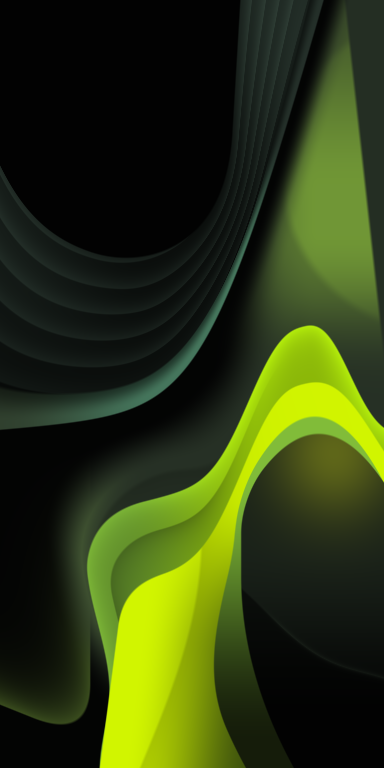
Give the GLSL for this background, as a Shadertoy shader.

```glsl
// Flowing satin folds: dark draped ribbons above, a glowing lime wave below.
// Each sheet is a signed field built from arches and smoothly joined walls,
// painted back to front; nested folds come from a repeat between two edges.

const vec3 BLACK = vec3(0.012, 0.014, 0.013);
const vec3 SLATE = vec3(0.14, 0.185, 0.16);
const vec3 TEAL = vec3(0.27, 0.46, 0.36);
const vec3 MOSS = vec3(0.15, 0.19, 0.145);
const vec3 OLIVE = vec3(0.27, 0.36, 0.13);
const vec3 LEAF = vec3(0.44, 0.59, 0.21);
const vec3 GREEN = vec3(0.45, 0.66, 0.20);
const vec3 LIME = vec3(0.66, 0.87, 0.04);
const vec3 YELLOW = vec3(0.82, 0.96, 0.0);
const float FOLD_COUNT = 5.0;
const float RIBBON_START = 0.83;
const float ARCH_POWER = 2.5;

// Smooth maximum: intersects two fields with a rounded corner.
float smax(float a, float b, float k) {
    float h = max(k - abs(a - b), 0.0) / k;
    return max(a, b) + h * h * k * 0.25;
}

// Antialiased coverage of the negative side of a field.
float cover(float d) {
    float aa = 1.0 / iResolution.x;
    return smoothstep(aa, -aa, d);
}

// foot: height and slope; hump: height, centre, left and right widths.
float arch(float x, vec2 foot, vec4 hump) {
    float dx = x - hump.y;
    float w = dx < 0.0 ? hump.z : hump.w;
    return foot.x + foot.y * x + hump.x * exp(-pow(abs(dx) / w, ARCH_POWER));
}

float aboveArch(vec2 p, vec2 foot, vec4 hump) {
    float e = 0.004;
    float h = arch(p.x, foot, hump);
    float slope = (arch(p.x + e, foot, hump) - h) / e;
    return (p.y - h) / sqrt(1.0 + slope * slope);
}

// Lower edge of the drape: level at the left, rising steeply at the right.
float aboveDrape(vec2 p) {
    float rise = exp((p.x - 0.545) / 0.087);
    float h = 0.88 + 0.08 * p.x + 0.3045 * log(1.0 + rise);
    float slope = 0.08 + 3.5 * rise / (1.0 + rise);
    return (p.y - h) / sqrt(1.0 + slope * slope);
}

// Soft sheets behind the wave: lobe, flow and tall panel.
vec3 backSheets(vec2 p, float drape) {
    vec3 col = BLACK;
    float lobe = smax(p.x - 0.235, 0.165 - 0.4 * p.x - p.y, 0.15);
    col += OLIVE * 0.8 * exp(min(lobe, 0.0) / 0.055) * cover(lobe)
         * smoothstep(0.85, 0.3, p.y);

    float low = max(0.65 - p.y, 0.0);
    float flow = smax(drape + 0.05, 0.115 + 0.6 * low * low - p.x, 0.25);
    float flowMask = smoothstep(0.0, -0.1, flow) * smoothstep(0.1, 0.4, p.y);
    col = mix(col, MOSS, flowMask);
    float leftRim = smoothstep(0.4, 0.12, p.x) * smoothstep(0.95, 0.65, p.y);
    col += OLIVE * 0.5 * flowMask * leftRim * exp(-abs(flow + 0.09) / 0.04);
    float crestFold = smoothstep(0.0, 0.012, -flow - 0.11);
    col *= 1.0 - 0.2 * crestFold * exp(-max(-flow - 0.11, 0.0) / 0.06);

    // Panel with a curved crease and a shaded right border.
    float light = smoothstep(0.0, 0.1, -drape) * smoothstep(0.95, 1.4, p.y);
    light *= mix(1.0, 0.4, smoothstep(1.5, 2.0, p.y));
    light *= mix(0.5, 1.0, smoothstep(0.62, 0.83, p.x));
    float crease = length(p - vec2(1.15, 1.55)) - 0.42;
    light *= mix(0.72, 1.0, smoothstep(0.01, -0.02, crease));
    vec3 panel = mix(MOSS, LEAF, light);
    float border = p.x - 0.985 + 0.11 * (p.y - 1.2);
    panel = mix(panel, MOSS * 0.95, smoothstep(-0.004, 0.006, border));
    float panelMask = smoothstep(0.01, 0.07, -drape) * smoothstep(0.85, 1.25, p.y);
    return mix(col, panel, panelMask * smoothstep(0.55, 0.75, p.x));
}

// Nested dark folds ending in a teal ribbon.
vec3 drapedFolds(vec2 p, float drape, vec3 col) {
    float bowl = smax(1.3 + 0.27 * exp(-p.x / 0.13) - p.y,
                      p.x - 0.62 - 0.06 * (p.y - 1.9), 0.35);
    float t = clamp(bowl / max(bowl + max(drape, 0.0), 0.02), 0.0, 1.0);
    float s = t * FOLD_COUNT / RIBBON_START + 0.25 * sin(4.0 * p.x + 3.0 * p.y);
    float f = fract(s);
    float fold = f * f * (1.0 - smoothstep(0.93, 1.0, f));
    float glow = 0.3 + 0.6 * smoothstep(1.3, 2.0, p.y) * smoothstep(0.5, 0.7, p.x);
    glow += 0.3 * smoothstep(0.4, 0.0, p.x) * smoothstep(0.8, 0.2, t);
    vec3 cloth = SLATE * (glow + 0.42 * fold) * smoothstep(1.0, 0.6, t * 0.9);

    vec3 ribbon = mix(OLIVE * vec3(0.7, 0.7, 1.4), TEAL, smoothstep(0.0, 0.42, p.x));
    ribbon = mix(ribbon, SLATE, smoothstep(1.3, 1.65, p.y));
    ribbon *= mix(0.45, 1.0, smoothstep(RIBBON_START, 0.97, t));
    cloth = mix(cloth, ribbon, smoothstep(RIBBON_START, RIBBON_START + 0.02, t));
    cloth = mix(BLACK * 0.5, cloth, cover(-bowl));
    return mix(col, cloth, cover(-drape));
}

// Bright wave: green sheet, inner fold, yellow sheet, then the dark hollow.
vec3 limeWave(vec2 p, vec3 col) {
    float wall = 0.225 + 0.06 * smoothstep(0.55, 0.2, p.y) - 0.025 * smoothstep(0.2, 0.0, p.y);
    float top = aboveArch(p, vec2(0.60, 0.25), vec4(0.352, 0.79, 0.175, 0.151));
    float wave = smax(top, wall - p.x, 0.15);
    vec3 sheet = mix(GREEN, LIME, smoothstep(0.3, 0.68, p.x));
    sheet *= 0.82 + 0.25 * exp(wave / 0.04);
    float inner = aboveArch(p, vec2(0.52, 0.24), vec4(0.38, 0.79, 0.18, 0.18));
    inner = smax(inner, wall + 0.055 - p.x, 0.14);
    float innerShade = 0.3 * exp(-abs(inner) / 0.05) * smoothstep(0.75, 0.5, p.x);
    sheet *= 1.0 - innerShade * cover(inner);
    col = mix(col, sheet, cover(wave));

    float crest = aboveArch(p, vec2(0.40, 0.24), vec4(0.41, 0.79, 0.195, 0.23));
    float yellow = smax(crest, 0.26 + 0.13 * p.y - p.x, 0.1);
    float fade = smoothstep(0.36, 0.7, p.x + 0.12 * (0.3 - p.y)) * smoothstep(0.72, 0.3, p.y);
    vec3 gold = mix(YELLOW, OLIVE * vec3(0.9, 0.9, 0.4), fade);
    float pleat = p.x - 0.36 - 0.16 * sin(2.6 * p.y);
    gold *= 1.0 - 0.16 * smoothstep(0.0, 0.01, pleat) * exp(-max(pleat, 0.0) / 0.09);
    col = mix(col, gold, cover(yellow));

    // Green lining and the hollow it wraps.
    float low = max(0.5 - p.y, 0.0);
    float side = 0.628 + 0.55 * low * low;
    float liningSide = side - 0.015 - 0.11 * smoothstep(0.65, 0.1, p.y);
    float dome = p.x - 0.82;
    float lining = smax(liningSide - p.x, (p.y - 0.915 + 5.3 * dome * dome) * 0.75, 0.06);
    vec3 lime = mix(OLIVE * 0.3, GREEN * 1.12, smoothstep(0.05, 0.8, p.y));
    col = mix(col, lime, cover(lining));
    dome = p.x - 0.83;
    float hollow = smax(side - p.x, (p.y - 0.87 + 4.4 * dome * dome) * 0.75, 0.06);
    vec3 deep = mix(BLACK, vec3(0.10, 0.13, 0.10), smoothstep(0.1, 0.6, p.y));
    vec2 q = (p - vec2(0.87, 0.82)) / vec2(0.16, 0.17);
    deep += vec3(0.27, 0.27, 0.0) * exp(-dot(q, q));
    float ledge = p.y - 0.41 + 0.62 * (p.x - 0.69) + 0.03 * sin(12.0 * (p.x - 0.69));
    deep *= 1.0 - 0.5 * smoothstep(0.004, -0.006, ledge);
    deep += MOSS * 0.3 * exp(-abs(ledge) / 0.005) * smoothstep(0.66, 0.75, p.x);
    return mix(col, deep, cover(hollow));
}

void mainImage(out vec4 fragColor, in vec2 fragCoord) {
    vec2 p = fragCoord / iResolution.xy * vec2(1.0, 2.0);
    float drape = aboveDrape(p);
    vec3 col = backSheets(p, drape);
    col = drapedFolds(p, drape, col);
    col = limeWave(p, col);
    fragColor = vec4(clamp(col, 0.0, 1.0), 1.0);
}
```
